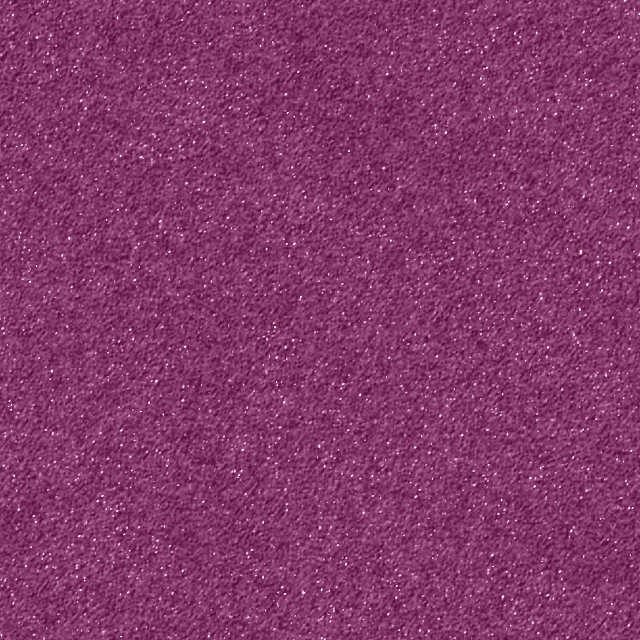
Give the GLSL for this texture, as a three.js fragment shader.

```glsl
// Fine magenta glitter: dense embossed grain with scattered pale sparkles.
varying vec2 vUv;

float hash(vec2 p) {
  vec3 q = fract(vec3(p.xyx) * 0.1031);
  q += dot(q, q.yzx + 33.33);
  return fract((q.x + q.y) * q.z);
}

float noise(vec2 p) {
  vec2 cell = floor(p);
  vec2 f = fract(p);
  f = f * f * (3.0 - 2.0 * f);
  float low = mix(hash(cell), hash(cell + vec2(1.0, 0.0)), f.x);
  float high = mix(hash(cell + vec2(0.0, 1.0)), hash(cell + vec2(1.0)), f.x);
  return mix(low, high, f.y);
}

mat2 rotation(float angle) {
  float c = cos(angle), s = sin(angle);
  return mat2(c, -s, s, c);
}

// Grain stretched along the rising diagonal, lit from one side.
float grain(vec2 uv) {
  vec2 slanted = rotation(0.9) * uv * vec2(195.0, 290.0);
  float relief = noise(slanted) - noise(slanted + vec2(0.2, 1.0));
  float fine = noise(uv * 307.0 + 71.0) - 0.5;
  float clumps = noise(uv * 96.0 + 19.0) - 0.5;
  return 0.16 * relief + 0.19 * fine + 0.09 * clumps;
}

// Slightly oval flakes of uneven brightness, one candidate per cell.
float sparkles(vec2 uv, float density) {
  const float CELLS = 150.0;
  vec2 home = floor(uv * CELLS);
  float glow = 0.0;
  for (int y = -1; y <= 1; y++) {
    for (int x = -1; x <= 1; x++) {
      vec2 cell = home + vec2(float(x), float(y));
      vec2 jitter = vec2(hash(cell + 13.7), hash(cell + 57.3));
      vec2 offset = uv - (cell + jitter) / CELLS;
      offset = rotation(0.3 + 1.2 * hash(cell + 91.1)) * offset;
      float size = mix(0.0015, 0.0026, hash(cell + 33.9));
      float reach = length(offset * vec2(0.8, 1.2));
      float flake = 1.0 - smoothstep(size * 0.35, size * 1.25, reach);
      float power = mix(0.2, 1.0, pow(hash(cell + 131.3), 2.2));
      glow = max(glow, flake * power * step(hash(cell + 7.1), density));
    }
  }
  return glow;
}

// Colour ramp from deep plum to near-white pink, indexed by its red value.
vec3 glitterColour(float tone) {
  vec3 c = mix(vec3(0.34, 0.05, 0.23), vec3(0.44, 0.14, 0.33), clamp((tone - 0.34) / 0.10, 0.0, 1.0));
  c = mix(c, vec3(0.51, 0.21, 0.40), clamp((tone - 0.44) / 0.07, 0.0, 1.0));
  c = mix(c, vec3(0.58, 0.27, 0.47), clamp((tone - 0.51) / 0.07, 0.0, 1.0));
  c = mix(c, vec3(0.66, 0.37, 0.56), clamp((tone - 0.58) / 0.08, 0.0, 1.0));
  c = mix(c, vec3(0.75, 0.50, 0.67), clamp((tone - 0.66) / 0.09, 0.0, 1.0));
  c = mix(c, vec3(0.88, 0.71, 0.83), clamp((tone - 0.75) / 0.13, 0.0, 1.0));
  return mix(c, vec3(0.99, 0.92, 0.97), clamp((tone - 0.88) / 0.11, 0.0, 1.0));
}

void main() {
  // Broad, faint patches vary both the tone and the number of flakes.
  float patches = 0.6 * noise(vUv * 7.0 + 4.0) + 0.4 * noise(vUv * 19.0 + 40.0) - 0.5;
  float tone = 0.508 + 0.035 * patches + grain(vUv);
  float glint = sparkles(vUv, 0.23 + 0.22 * patches);
  tone = mix(tone, 1.0, glint);
  gl_FragColor = vec4(glitterColour(tone), 1.0);
}
```
